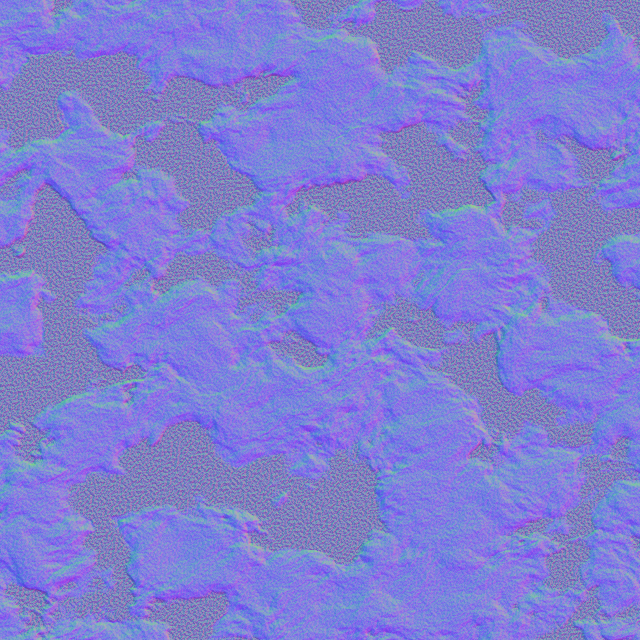
A WebGL 1 fragment shader for this texture map:

```glsl
precision highp float;
// Normal map of rough plaster patches smeared over a fine-grained flat wall.

uniform vec2 u_resolution;

// Plaster coverage
const vec2  PATCH_SCALE   = vec2(5.0, 6.6);
const float PATCH_LEVEL   = -0.07;   // lower covers more of the wall
const float PATCH_EDGE    = 0.032;   // half width of the patch border
const float PATCH_WARP    = 0.03;
const float PATCH_GAIN    = 0.55;    // higher frays the outline
// Relief, in canvas units
const float BODY_HEIGHT   = 0.0046;
const vec2  LUMP_SCALE    = vec2(9.0, 12.0);
const float LUMP_HEIGHT   = 0.0105;
const float LUMP_GAIN     = 0.52;
const vec2  STROKE_SCALE  = vec2(5.0, 8.0);
const float STROKE_HEIGHT = 0.0016;
const float STROKE_TILT   = 0.2;
const float GRAIN_SCALE   = 215.0;
const float WALL_GRAIN    = 0.0022;
const float PLASTER_GRAIN = 0.0007;
// Encoding
const float SAMPLE_STEP    = 0.0012;
const float WALL_LENGTH    = 0.52;   // dense grain shortens the mean normal
const float PLASTER_LENGTH = 0.77;
const float UPWARD_DIMMING = 0.2;    // blue lost on faces turned upward

const mat2 OCTAVE = mat2(1.6, 1.2, -1.2, 1.6);

float hash(vec2 p) {
  vec3 q = fract(p.xyx * 0.1031);
  q += dot(q, q.yzx + 33.33);
  return fract((q.x + q.y) * q.z);
}

// Contribution of one lattice corner with a random unit gradient
float corner(vec2 cell, vec2 offset) {
  float angle = 6.28318 * hash(cell);
  return dot(vec2(cos(angle), sin(angle)), offset);
}

float gradientNoise(vec2 p) {
  vec2 i = floor(p), f = fract(p);
  vec2 w = f * f * f * (f * (f * 6.0 - 15.0) + 10.0);
  vec2 e = vec2(1.0, 0.0);
  float low  = mix(corner(i, f), corner(i + e, f - e), w.x);
  float high = mix(corner(i + e.yx, f - e.yx), corner(i + e.xx, f - e.xx), w.x);
  return mix(low, high, w.y);
}

float fbm(vec2 p, float gain) {
  float sum = 0.0, amplitude = 0.5;
  for (int k = 0; k < 5; k++) {
    sum += amplitude * gradientNoise(p);
    p = OCTAVE * p + 17.3;
    amplitude *= gain;
  }
  return sum;
}

// Grain slightly drawn out along the rising diagonal
float grain(vec2 p) {
  vec2 q = GRAIN_SCALE * (p + 0.1 * (p - p.yx));
  return gradientNoise(q) + 0.35 * gradientNoise(OCTAVE * q + 5.7);
}

// x: height, y: plaster mask
vec2 surface(vec2 p) {
  vec2 bend = vec2(gradientNoise(p * 9.0 + 31.0), gradientNoise(p * 9.0 + 67.0));
  vec2 q = p + PATCH_WARP * bend;
  vec2 tilted = vec2(q.x, q.y - STROKE_TILT * q.x);

  float cover = fbm(q * PATCH_SCALE + 11.0, PATCH_GAIN) - PATCH_LEVEL;
  float mask = smoothstep(-PATCH_EDGE, PATCH_EDGE, cover);

  // Thick body, lumps and overlapping trowel strokes
  float body = BODY_HEIGHT * smoothstep(-0.03, 0.17, cover);
  float lumps = LUMP_HEIGHT * fbm(tilted * LUMP_SCALE + 43.0, LUMP_GAIN);
  float layer = fbm(tilted * STROKE_SCALE + 83.0, 0.5);
  float strokes = STROKE_HEIGHT * smoothstep(-0.03, 0.05, layer);

  float relief = body + mask * (lumps + strokes);
  return vec2(relief + mix(WALL_GRAIN, PLASTER_GRAIN, mask) * grain(p), mask);
}

void main() {
  vec2 p = gl_FragCoord.xy / u_resolution;
  vec2 here = surface(p);
  float right = surface(p + vec2(SAMPLE_STEP, 0.0)).x;
  float above = surface(p + vec2(0.0, SAMPLE_STEP)).x;

  // Slope to normal, then to colour
  vec2 slope = (vec2(right, above) - here.x) / SAMPLE_STEP;
  vec3 normal = normalize(vec3(-slope, 1.0));
  vec3 color = 0.5 + 0.5 * normal * mix(WALL_LENGTH, PLASTER_LENGTH, here.y);
  color.b -= UPWARD_DIMMING * normal.y * here.y;
  gl_FragColor = vec4(clamp(color, 0.0, 1.0), 1.0);
}
```
